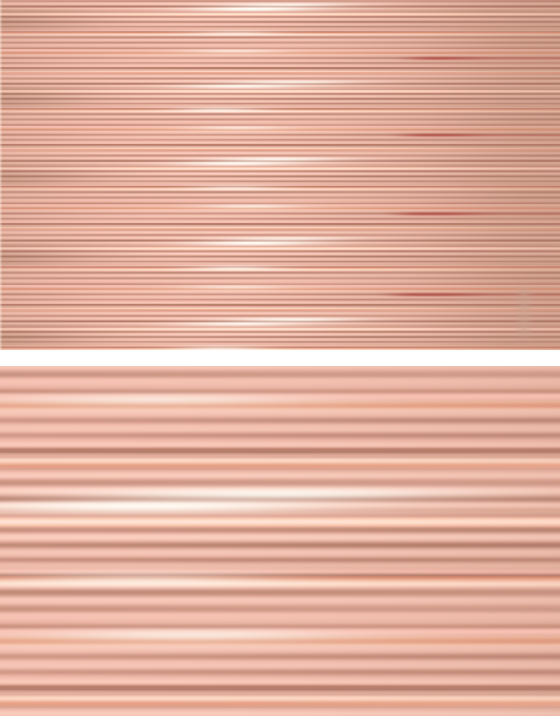
Top: the whole. Bottom: its middle third, enlarged.
Write a Shadertoy shader that draws this texture.

```glsl
const float TAU = 6.2831853;
const float BANDS = 4.444;          // repeats down the canvas
const float LINES_PER_BAND = 15.0;

const vec3 DULL_ROSE = vec3(0.80, 0.61, 0.53);
const vec3 PINK = vec3(0.97, 0.75, 0.69);
const vec3 PEACH = vec3(1.0, 0.81, 0.69);
const vec3 CREAM = vec3(1.0, 0.90, 0.84);
const vec3 GROOVE_BROWN = vec3(0.64, 0.43, 0.36);
const vec3 GROOVE_ORANGE = vec3(0.82, 0.49, 0.38);
const vec3 SCRATCH_RED = vec3(0.70, 0.32, 0.29);
const vec3 GLINT_WHITE = vec3(1.0, 0.99, 0.96);
const vec3 SMEAR_GREY = vec3(0.77, 0.64, 0.57);

float bell(float d, float width) {
    float t = d / width;
    return exp(-t * t);
}

// Signed distance between two positions on a repeating band
float wrapDelta(float a, float b) {
    float d = a - b;
    return d - round(d);
}

// Layered sines with whole frequencies, so every band joins the next
float streaks(float band, float seed) {
    float sum = 0.0;
    for (int i = 0; i < 4; i++) {
        float k = float(i);
        float freq = 3.0 + 4.0 * k + mod(seed, 3.0);
        sum += sin(TAU * freq * band + seed * (1.7 + k * 2.3));
    }
    return sum * 0.25;
}

// 1 in the middle of a groove, 0 on top of a ridge
float lineWave(float band) {
    return 0.5 + 0.5 * cos(TAU * LINES_PER_BAND * band);
}

// Grooves of uneven depth that waver slightly along their length
float grooveDepth(float band, float x) {
    float depth = 0.68 + 0.75 * streaks(band, 5.0);
    depth += 0.10 * sin(x * 8.0 + TAU * 2.0 * band);
    return clamp(pow(lineWave(band), 1.7) * depth, 0.0, 1.0);
}

// Pale tops of the ridges, strongest near the lit middle
float ridgeLight(float band, float x) {
    float top = 1.0 - lineWave(band);
    float strength = 0.30 + 0.75 * streaks(band, 10.0);
    return clamp(top * top * strength, 0.0, 1.0) * (0.30 + 0.70 * bell(x - 0.43, 0.30));
}

// Broad light across the width, dimmer at both sides
float sheen(float band, float x) {
    float light = 0.36 + 0.52 * bell(x - 0.42, 0.33);
    light += 0.22 * bell(x - 0.12, 0.22);
    light -= 0.60 * bell(x, 0.17) * bell(wrapDelta(band, 0.18), 0.14);
    light -= 0.28 * smoothstep(0.70, 1.0, x);
    return light + 0.36 * streaks(band, 2.0);
}

// White reflections: each entry is band position, x, half width, strength
float glints(float band, float x, float row) {
    vec4 spots[4] = vec4[4](
        vec4(0.985, 0.51, 0.12, 0.95), vec4(0.035, 0.43, 0.11, 1.0),
        vec4(0.340, 0.41, 0.09, 1.0), vec4(0.580, 0.43, 0.09, 0.70));
    float sum = 0.0;
    for (int i = 0; i < 4; i++) {
        vec4 s = spots[i];
        float drift = 0.018 * sin(row * 2.1 + float(i) * 1.3);
        float wear = 0.90 + 0.10 * sin(row * 3.7 + float(i) * 2.0);
        float across = bell(wrapDelta(band, s.x), 0.028);
        sum += s.w * wear * across * bell(x - s.y - drift, s.z);
    }
    return min(sum, 1.0);
}

// Tapered red scratch running to the right side
float scratch(float band, float x, float row) {
    float start = 0.695 - 0.010 * row;
    float along = smoothstep(start, start + 0.08, x);
    along *= mix(1.0, 0.40, smoothstep(0.78, 0.90, x));
    return along * bell(wrapDelta(band, 0.67), 0.021);
}

float softBox(vec2 p, vec2 center, vec2 halfSize, float blur) {
    vec2 d = abs(p - center) - halfSize;
    vec2 inside = 1.0 - smoothstep(vec2(-blur), vec2(blur), d);
    return inside.x * inside.y;
}

void mainImage(out vec4 fragColor, in vec2 fragCoord) {
    vec2 uv = fragCoord / iResolution.xy;
    float down = 1.0 - uv.y;
    float position = BANDS * down - 0.06 - 0.02 * cos(TAU * down);
    float row = floor(position + 0.15);
    float band = fract(position);

    // Metal tint and pale ridges
    vec3 color = mix(DULL_ROSE, PINK, clamp(sheen(band, uv.x), 0.0, 1.0));
    float warmth = smoothstep(-0.1, 0.6, streaks(band, 7.0));
    color = mix(color, PEACH, 0.65 * warmth * bell(uv.x - 0.45, 0.42));
    color = mix(color, CREAM, ridgeLight(band, uv.x));

    // Reflections, cut by the brushed grooves
    float glint = glints(band, uv.x, row);
    color = mix(color, GLINT_WHITE, glint);
    vec3 grooveColor = mix(GROOVE_BROWN, GROOVE_ORANGE, warmth);
    color = mix(color, grooveColor, 0.80 * grooveDepth(band, uv.x) * (1.0 - 0.55 * glint));
    color = mix(color, SCRATCH_RED, 0.85 * scratch(band, uv.x, row));

    // Worn smear near the lower right corner and pale left rim
    float smear = softBox(uv, vec2(0.936, 0.11), vec2(0.008, 0.07), 0.014);
    color = mix(color, SMEAR_GREY, 0.50 * smear);
    float rim = 1.0 - smoothstep(0.0, 0.005, uv.x);
    color = mix(color, GLINT_WHITE, 0.4 * rim);

    fragColor = vec4(color, 1.0);
}
```
